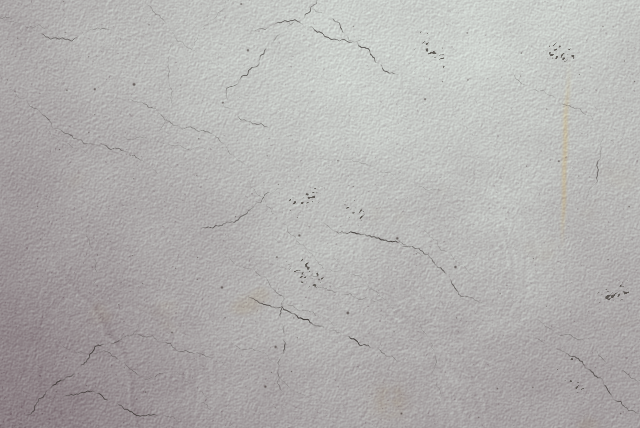
Reproduce this texture procedurally as a WebGL 2 fragment shader.

```glsl
#version 300 es
precision highp float;
// Weathered pale plaster wall with hairline cracks, pitted patches and rust stains.

uniform vec2 u_resolution;
out vec4 fragColor;

vec2 hash2(vec2 p) {
    vec3 q = fract(vec3(p.xyx) * vec3(0.1031, 0.1030, 0.0973));
    q += dot(q, q.yzx + 33.33);
    return fract((q.xx + q.yz) * q.zy);
}

float gradientNoise(vec2 p) {
    vec2 i = floor(p), f = fract(p);
    vec2 u = f * f * f * (f * (f * 6.0 - 15.0) + 10.0);
    vec2 e = vec2(0.0, 1.0);
    float a = dot(hash2(i) * 2.0 - 1.0, f);
    float b = dot(hash2(i + e.yx) * 2.0 - 1.0, f - e.yx);
    float c = dot(hash2(i + e.xy) * 2.0 - 1.0, f - e.xy);
    float d = dot(hash2(i + e.yy) * 2.0 - 1.0, f - e.yy);
    return mix(mix(a, b, u.x), mix(c, d, u.x), u.y);
}

float fbm(vec2 p) {
    float sum = 0.0, amp = 1.0;
    for (int i = 0; i < 4; i++) {
        sum += amp * gradientNoise(p);
        p = mat2(1.6, 1.2, -1.2, 1.6) * p + 7.3;
        amp *= 0.5;
    }
    return sum;
}

vec2 rotate(vec2 p, float a) {
    return vec2(cos(a) * p.x + sin(a) * p.y, cos(a) * p.y - sin(a) * p.x);
}

// Fine sandy surface height, octaves turned against each other
float grainHeight(vec2 p) {
    return gradientNoise(rotate(p, 0.4) * 175.0) + 0.75 * gradientNoise(rotate(p, 1.1) * 100.0 + 31.0)
         + 0.35 * gradientNoise(rotate(p, 2.0) * 50.0 + 11.0);
}

// Thin wandering cracks, mostly falling to the right
float cracks(vec2 p, float px) {
    float cover = 0.0;
    for (int i = 0; i < 38; i++) {
        float id = float(i);
        vec2 place = hash2(vec2(id, 3.7)), kind = hash2(vec2(id, 17.1));
        vec2 form = hash2(vec2(id, 41.9));
        float angle = (kind.x < 0.65 ? -0.42 : 0.6) + (kind.y - 0.5) * 0.7;
        angle += kind.x > 0.9 ? 0.8 : 0.0;
        vec2 q = rotate(p - place * vec2(1.5, 1.0), angle);
        float along = abs(q.x) / mix(0.07, 0.24, form.x);
        if (along > 1.0) continue;
        q.y += 0.055 * gradientNoise(vec2(q.x * 8.0, id * 5.3))
             + 0.012 * gradientNoise(vec2(q.x * 45.0, id * 3.1))
             + 0.005 * gradientNoise(vec2(q.x * 120.0, id * 2.3));
        float broken = smoothstep(-0.3, 0.25, gradientNoise(vec2(q.x * 35.0, id * 7.7)));
        float width = mix(0.0007, 0.0016, form.y) * (1.0 - 0.5 * along);
        float line = 1.0 - smoothstep(width - 0.6 * px, width + 0.6 * px, abs(q.y));
        float strength = mix(0.25, 1.0, form.y * form.y);
        cover = max(cover, line * strength * broken * (1.0 - smoothstep(0.5, 1.0, along)));
    }
    return cover;
}

// Dense clusters of small dark slanted pits, the first few near the middle
float pits(vec2 p) {
    float zone = 0.0;
    for (int i = 0; i < 8; i++) {
        vec2 h = hash2(vec2(float(i), 63.0)) - 0.5, s = hash2(vec2(float(i), 88.0));
        vec2 centre = i < 3 ? vec2(0.78, 0.46) + h * vec2(0.2, 0.36) : vec2(1.1, 0.5) + h * vec2(0.8, 0.95);
        vec2 q = rotate(p - centre, s.x * 2.0 - 1.4) * vec2(0.65, 1.35);
        zone = max(zone, exp(-dot(q, q) / (0.0007 + 0.0014 * s.y)) * (0.65 + 0.35 * s.x));
    }
    vec2 q = rotate(p, 0.6) * vec2(95.0, 165.0);
    float speck = gradientNoise(q) + 0.4 * gradientNoise(p * 36.0);
    return smoothstep(0.0, 0.2, speck - 0.55 + 0.55 * zone) * smoothstep(0.05, 0.35, zone);
}

// Isolated pinholes, one chance per cell
float pinholes(vec2 p, float px) {
    vec2 cell = floor(p / 0.06), h = hash2(cell + 120.0), k = hash2(cell + 310.0);
    float d = length(p - (cell + 0.15 + 0.7 * h) * 0.06);
    float radius = mix(0.0008, 0.0034, pow(k.y, 6.0));
    return step(k.x, 0.22) * (1.0 - smoothstep(radius - px, radius + px, d)) * 0.75;
}

// Faint concentric trowel marks around a centre
float trowel(vec2 p, vec2 centre, float radius) {
    vec2 q = p - centre;
    float r = length(q);
    float band = exp(-pow((r - radius) / 0.09, 2.0));
    return band * gradientNoise(vec2(r * 105.0, atan(q.y, q.x) * 2.5));
}

void main() {
    float px = 1.0 / u_resolution.y;
    vec2 p = gl_FragCoord.xy * px;

    // Broad light: dim at the left and bottom, brightest right of the top middle
    float tone = 0.502 + 0.145 * smoothstep(-0.15, 0.85, p.x) + 0.155 * smoothstep(-0.05, 0.9, p.y);
    tone -= 0.03 * smoothstep(1.15, 1.55, p.x);
    tone += 0.045 * fbm(p * 2.3 + 4.0) + 0.025 * fbm(p * vec2(7.0, 11.0));

    // Sandy relief lit from one side, with fine dark grit
    float grain = grainHeight(p);
    tone += 0.075 * (grain - grainHeight(p + vec2(-0.0018, 0.0026))) + 0.03 * grain;
    float grit = gradientNoise(rotate(p, 0.8) * 135.0 + 57.0);
    tone -= 0.10 * smoothstep(0.30, 0.62, grit);

    // Trowel marks and the edge of a thicker coat at the lower left
    tone += 0.045 * (trowel(p, vec2(0.92, 0.02), 0.17) + trowel(p, vec2(0.28, 0.12), 0.19)
                   + trowel(p, vec2(1.05, 0.38), 0.16));
    float edge = length(p - vec2(-0.25, -0.05)) - 0.57 + 0.03 * fbm(p * 9.0);
    tone += (0.025 * exp(-pow((edge + 0.004) / 0.005, 2.0))
           - 0.03 * exp(-pow((edge - 0.006) / 0.006, 2.0))) * smoothstep(0.45, 0.25, p.y);

    // Mauve shadows rising to greenish white
    vec3 colour = mix(vec3(0.56, 0.52, 0.535), vec3(0.79, 0.805, 0.79), (tone - 0.53) / 0.27);

    // Ochre drip and soft rusty blotches
    float drip = exp(-pow((p.x - 1.315 - 0.04 * (p.y - 0.5) + 0.008 * gradientNoise(p * 9.0)) / 0.006, 2.0));
    drip *= smoothstep(0.40, 0.55, p.y) * smoothstep(0.88, 0.68, p.y);
    vec2 rust = p - vec2(0.91, 0.06);
    float blotch = smoothstep(0.30, 0.75, fbm(p * vec2(4.0, 6.0) + 19.0)) * smoothstep(0.9, 0.1, p.y);
    blotch += 0.8 * exp(-dot(rust, rust) / 0.0016) * (0.7 + fbm(p * 40.0));
    colour *= mix(vec3(1.0), vec3(1.03, 0.95, 0.80), 0.75 * drip);
    colour *= mix(vec3(1.0), vec3(0.95, 0.89, 0.79), 0.6 * clamp(blotch, 0.0, 1.0));

    // Dark damage
    colour = mix(colour, vec3(0.25, 0.23, 0.22), cracks(p, px));
    colour = mix(colour, vec3(0.30, 0.28, 0.26), 0.85 * pits(p));
    colour = mix(colour, vec3(0.30, 0.26, 0.25), pinholes(p, px));
    fragColor = vec4(clamp(colour, 0.0, 1.0), 1.0);
}
```
